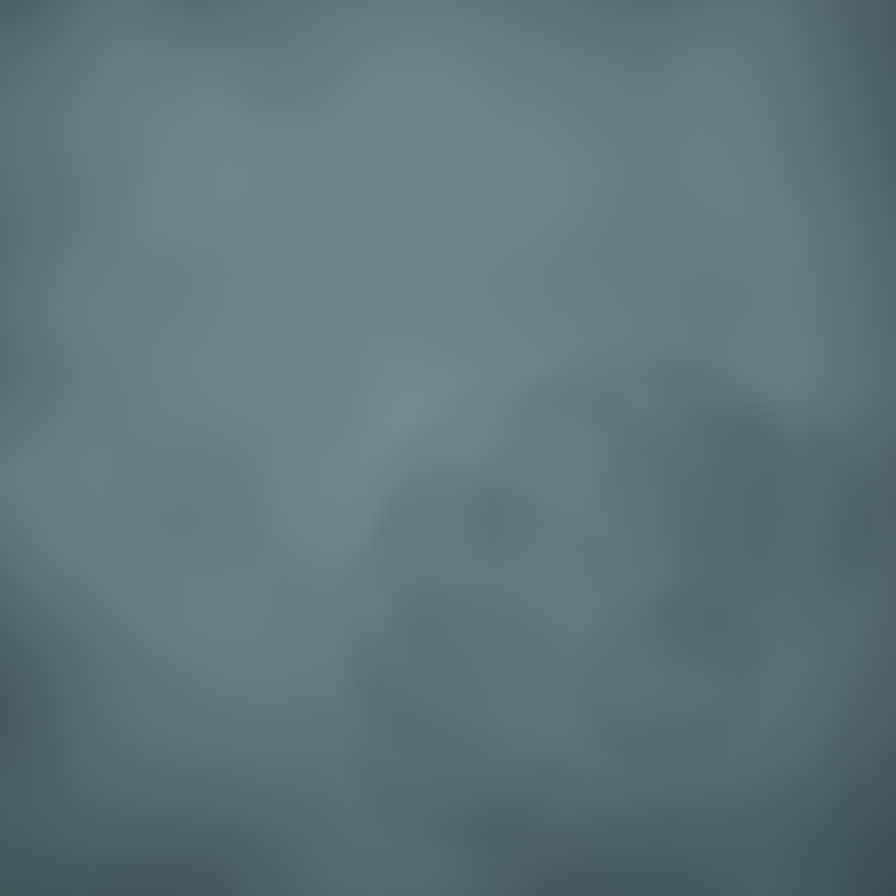
Reproduce this background procedurally as a WebGL 1 fragment shader.

```glsl
precision highp float;
// Dim teal fog: a broad off-centre glow fades to dark borders, mottled by
// smooth warped noise. Overlapping soft discs fanned around a hub form a
// faint, darker cloud bank at the lower right.
uniform vec2 u_resolution;

float hash(vec2 p) {
  return fract(sin(dot(p, vec2(127.1, 311.7))) * 43758.55);
}

// Value noise with quintic easing, so no lattice creases show.
float noise(vec2 p) {
  vec2 cell = floor(p);
  vec2 f = p - cell;
  f = f * f * f * (f * (f * 6.0 - 15.0) + 10.0);
  float low = mix(hash(cell), hash(cell + vec2(1.0, 0.0)), f.x);
  float high = mix(hash(cell + vec2(0.0, 1.0)), hash(cell + vec2(1.0, 1.0)), f.x);
  return mix(low, high, f.y);
}

// Signed mottling, centred on zero.
float mottle(vec2 p) {
  return noise(p) * 0.7 + noise(p * 1.9 + 7.3) * 0.3 - 0.5;
}

// Disc with a soft rim that thins slightly toward its middle.
float softDisc(vec2 offset, float radius) {
  float d = length(offset);
  float body = 1.0 - smoothstep(radius - 0.055, radius, d);
  return body * mix(0.7, 1.0, smoothstep(0.0, radius, d));
}

// Darkness of the bank: lobes fade on the side facing the hub.
float cloudBank(vec2 p) {
  vec2 hub = vec2(0.70, 0.26);
  float shade = 1.3 * softDisc(p - hub - vec2(0.05, -0.01), 0.125);
  for (int i = 0; i < 5; i++) {
    float k = float(i);
    float angle = 0.95 + 0.62 * k;
    vec2 outward = vec2(cos(angle), sin(angle));
    vec2 offset = p - hub - 0.18 * outward;
    float radius = 0.17 + 0.05 * hash(vec2(k, 4.0));
    float fade = smoothstep(-0.26, 0.06, dot(offset, outward));
    shade += fade * softDisc(offset, radius);
  }
  return shade;
}

void main() {
  vec2 p = gl_FragCoord.xy / u_resolution;
  vec2 warp = vec2(mottle(p * 3.0 + 2.0), mottle(p * 3.0 + 19.0));
  vec2 q = p + 0.09 * warp;

  // Broad glow, left of centre and a little high.
  vec2 fromGlow = q - vec2(0.41, 0.59);
  float tone = -0.122 + 0.21 * exp(-2.0 * dot(fromGlow * fromGlow, vec2(1.0, 1.4)));

  // Uneven dark borders, strongest along the bottom.
  vec2 border = min(q, 1.0 - q);
  tone -= 0.035 * (1.0 - smoothstep(-0.03, 0.14, border.x));
  tone -= 0.035 * (1.0 - smoothstep(-0.03, 0.22, q.y));

  // Mottling and cloud bank.
  tone += 0.085 * mottle(q * 4.5 + 11.0);
  tone -= 0.02 * cloudBank(p + 0.05 * warp);

  // Slate teal ramp with a slight drift between green and blue.
  vec3 color = vec3(0.36, 0.45, 0.47) + tone * vec3(1.0, 1.07, 1.12);
  color += 0.022 * mottle(p * 5.0 + 31.0) * vec3(0.6, -0.5, 0.6);
  gl_FragColor = vec4(color, 1.0);
}
```
